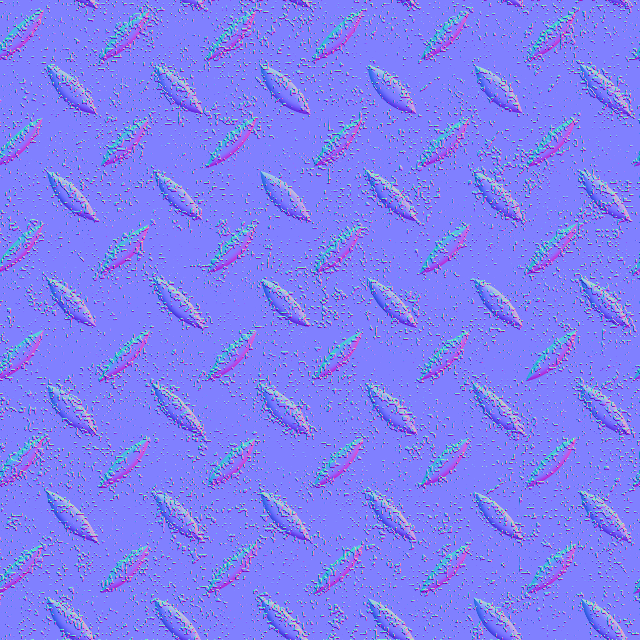
This texture map is drawn by a Shadertoy shader. Its source:

```glsl
const float REPEATS = 6.0;                    // tread cells across and down
const vec2 RISING_CENTRE = vec2(0.168, 0.666); // positions inside a cell
const vec2 FALLING_CENTRE = vec2(0.676, 0.162);
const float HALF_LENGTH = 0.335;              // stud sizes, in cells
const float UPPER_BULGE = 0.068;
const float LOWER_BULGE = 0.096;
const float FALLING_WIDTH = 1.18;
const float STUD_HEIGHT = 0.033;
const float HALO_WIDTH = 0.062;               // worn fringe around a stud
const float GRAIN_SCALE = 325.0;              // grains per canvas side
const float GRAIN_HEIGHT = 0.0027;
const float GRAIN_RAMP = 0.15;
const float SPARSE_CUT = 0.9;                 // noise level that forms a grain
const float DENSE_CUT = 0.38;
const float SCRATCH_CELLS = 11.0;
const float SCRATCH_CHANCE = 0.3;
const float SLOPE_STEP = 1.0 / 1536.0;

float hash(vec2 p) {
    vec3 q = fract(p.xyx * 0.1031);
    q += dot(q, q.yzx + 33.33);
    return fract((q.x + q.y) * q.z);
}

float valueNoise(vec2 p) {
    vec2 i = floor(p), f = fract(p);
    f = f * f * (3.0 - 2.0 * f);
    return mix(mix(hash(i), hash(i + vec2(1, 0)), f.x),
               mix(hash(i + vec2(0, 1)), hash(i + vec2(1, 1)), f.x), f.y);
}

// Circular arc through both tips, bulging towards positive y
float arcDistance(vec2 p, float halfLength, float bulge) {
    float radius = (halfLength * halfLength + bulge * bulge) / (2.0 * bulge);
    return length(p + vec2(0.0, radius - bulge)) - radius;
}

// Returns the stud height in cells and the grain coverage it causes
vec2 stud(vec2 cellPos, vec2 centre, vec2 axis, float width, float seed) {
    vec2 local = cellPos - centre;
    vec2 id = floor(local + 0.5);
    local -= id;
    vec2 p = vec2(dot(local, axis), dot(local, vec2(-axis.y, axis.x)));

    float wear = mix(0.6, 1.0, hash(id + seed + 17.0));
    float halfLength = HALF_LENGTH * mix(0.94, 1.04, hash(id + seed));
    width *= mix(0.92, 1.1, hash(id + seed + 41.0));
    float d = max(arcDistance(p, halfLength, UPPER_BULGE * width),
                  arcDistance(vec2(p.x, -p.y), halfLength, LOWER_BULGE * width));

    // Steep rim easing into a flat crown
    float depth = clamp(-d / (0.5 * (UPPER_BULGE + LOWER_BULGE) * width), 0.0, 1.0);
    float crown = 1.0 - pow(1.0 - depth, 3.6);

    // The upper flank is rough; a band on the lower flank stays smooth
    float rough = wear * mix(0.22, 0.92, smoothstep(-0.035, 0.005, p.y));
    float patches = mix(0.45, 1.3, valueNoise(cellPos * 6.0 + seed));
    float halo = wear * patches * exp(-max(d, 0.0) / (HALO_WIDTH * wear * wear));
    float coverage = mix(halo, rough, smoothstep(0.0, 0.03, -d));
    return vec2(STUD_HEIGHT * crown, coverage);
}

// Thin, short strokes at random angles
float scratches(vec2 uv) {
    vec2 p = uv * SCRATCH_CELLS;
    vec2 id = floor(p);
    float angle = 6.2832 * hash(id + 5.0);
    vec2 direction = vec2(cos(angle), sin(angle));
    vec2 offset = 0.3 * vec2(hash(id + 9.0), hash(id + 13.0)) - 0.15;
    vec2 local = p - id - 0.5 - offset;
    float halfLength = mix(0.1, 0.32, hash(id + 21.0));
    local -= direction * clamp(dot(local, direction), -halfLength, halfLength);
    float stroke = 1.0 - smoothstep(0.008, 0.03, length(local));
    return stroke * step(hash(id + 29.0), SCRATCH_CHANCE);
}

float surfaceHeight(vec2 uv) {
    vec2 cellPos = uv * REPEATS;
    vec2 rising = stud(cellPos, RISING_CENTRE, vec2(0.7071, 0.7071), 1.0, 50.0);
    vec2 falling = stud(cellPos, FALLING_CENTRE, vec2(0.7071, -0.7071), FALLING_WIDTH, 90.0);

    // Loose debris: a patchy dusting plus tighter clusters
    float dusting = 0.24 * smoothstep(0.25, 0.8, valueNoise(uv * 21.0 + 31.0));
    float clusters = 0.75 * smoothstep(0.5, 0.9, valueNoise(uv * 17.0 + 3.0))
                   * smoothstep(0.4, 0.8, valueNoise(uv * 63.0 + 8.0));
    float debris = max(max(dusting, clusters), 0.8 * scratches(uv));
    float coverage = clamp(max(max(rising.y, falling.y), debris), 0.0, 1.0);

    float cut = mix(SPARSE_CUT, DENSE_CUT, coverage);
    float grain = smoothstep(cut, cut + GRAIN_RAMP, valueNoise(uv * GRAIN_SCALE + 100.0));
    return max(rising.x, falling.x) / REPEATS + GRAIN_HEIGHT * grain;
}

void mainImage(out vec4 fragColor, in vec2 fragCoord) {
    vec2 uv = fragCoord / iResolution.y;

    // Central differences, widened on coarse canvases
    float stepSize = max(SLOPE_STEP, 0.4 / iResolution.y);
    vec2 dx = vec2(stepSize, 0.0), dy = dx.yx;
    vec2 slope = vec2(surfaceHeight(uv + dx) - surfaceHeight(uv - dx),
                      surfaceHeight(uv + dy) - surfaceHeight(uv - dy)) / (2.0 * stepSize);

    // Encode the unit normal as a colour
    vec3 normal = normalize(vec3(-slope, 1.0));
    fragColor = vec4(0.5 + 0.5 * normal, 1.0);
}
```
